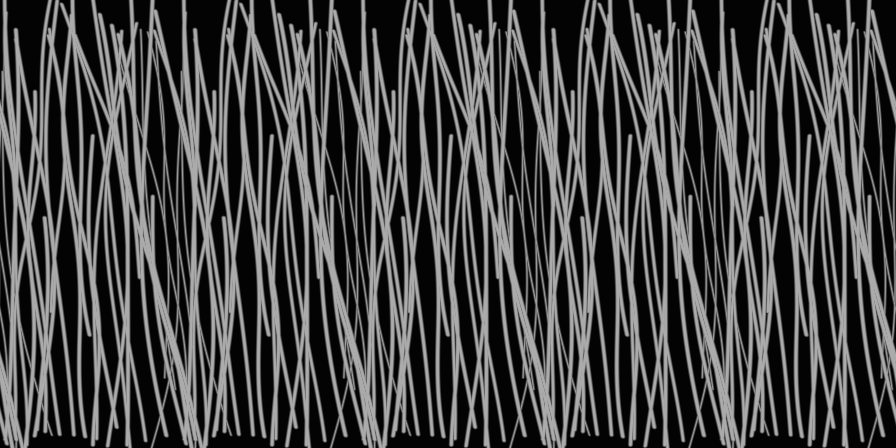
Reproduce this pattern procedurally as a WebGL 1 fragment shader.

```glsl
precision highp float;
// Repeating panels of tangled grey strands and fine hairs hanging on black.

#define PERIOD 0.4         // panel width, in canvas heights
#define STRANDS 26         // thick strands per panel
#define HAIRS 6            // fine hairs per panel
#define STRAND_HALF 0.0042 // half width of a strand
#define HAIR_HALF 0.0019   // half width of a hair
#define EDGE 0.003         // softness of the outline
#define LEAN 0.13          // largest random tilt
#define BOW 0.22           // largest random arc
#define SWAY 0.011         // size of the slow wobble
#define CLUMP 0.5          // crowding toward the panel sides

uniform vec2 u_resolution;

const vec3 BACKGROUND = vec3(0.01);
const vec3 STRAND_GREY = vec3(0.67);
const float TAU = 6.2831853;

float hash(float n) {
  return fract(sin(n * 12.9898 + 4.137) * 43758.547);
}

// Random value in -1..1
float spread(float n) {
  return hash(n) * 2.0 - 1.0;
}

// Coverage of one curved strand that repeats in every panel.
// span holds the heights of its lower and upper ends.
float strand(vec2 p, float seed, float rootX, float tilt, vec2 span, float halfWidth) {
  float t = p.y - 0.5;
  float lean = tilt + LEAN * spread(seed + 0.1);
  float bow = BOW * spread(seed + 0.2);
  float freq = mix(5.0, 11.0, hash(seed + 0.3));
  float angle = freq * t + TAU * hash(seed + 0.4);

  float center = rootX + lean * t + bow * t * t + SWAY * sin(angle);
  float slope = lean + 2.0 * bow * t + SWAY * freq * cos(angle);

  // Wrapped sideways distance, corrected for slope, with rounded ends
  float dx = mod(p.x - center + 0.5 * PERIOD, PERIOD) - 0.5 * PERIOD;
  float across = dx * inversesqrt(1.0 + slope * slope);
  float beyond = max(max(span.x - p.y, p.y - span.y), 0.0);
  float d = length(vec2(across, beyond));

  float soft = max(EDGE, 0.7 / u_resolution.y);
  return 1.0 - smoothstep(halfWidth - soft, halfWidth + soft, d);
}

void main() {
  vec2 p = gl_FragCoord.xy / u_resolution.y;
  float cover = 0.0;

  // Thick strands: crowded at both sides, the right side sweeping outward
  for (int i = 0; i < STRANDS; i++) {
    float id = float(i);
    float seed = id * 1.7 + 3.0;
    float u = (id + hash(seed)) / float(STRANDS);
    float x = PERIOD * mix(0.06, 0.86, u - CLUMP * sin(TAU * u) / TAU);
    float tilt = -0.12 * smoothstep(0.4, 0.9, u);

    vec2 span = vec2(0.06 * hash(seed + 0.5) - 0.01, 1.02 - 0.11 * hash(seed + 0.6));
    float cut = hash(seed + 0.7);
    if (cut < 0.16) span.x = mix(0.2, 0.6, hash(seed + 0.8));
    else if (cut > 0.84) span.y = mix(0.45, 0.8, hash(seed + 0.8));

    float halfWidth = STRAND_HALF * mix(0.88, 1.12, hash(seed + 0.9));
    cover = max(cover, strand(p, seed, x, tilt, span, halfWidth));
  }

  // Fine hairs: fill the sparse seam between panels
  for (int i = 0; i < HAIRS; i++) {
    float id = float(i);
    float seed = id * 2.3 + 71.0;
    float x = PERIOD * mix(0.84, 1.08, (id + hash(seed)) / float(HAIRS));
    vec2 span = vec2(0.2 * hash(seed + 0.5) - 0.02, 1.02 - 0.2 * hash(seed + 0.6));
    cover = max(cover, strand(p, seed, x, -0.06, span, HAIR_HALF));
  }

  gl_FragColor = vec4(mix(BACKGROUND, STRAND_GREY, cover), 1.0);
}
```
